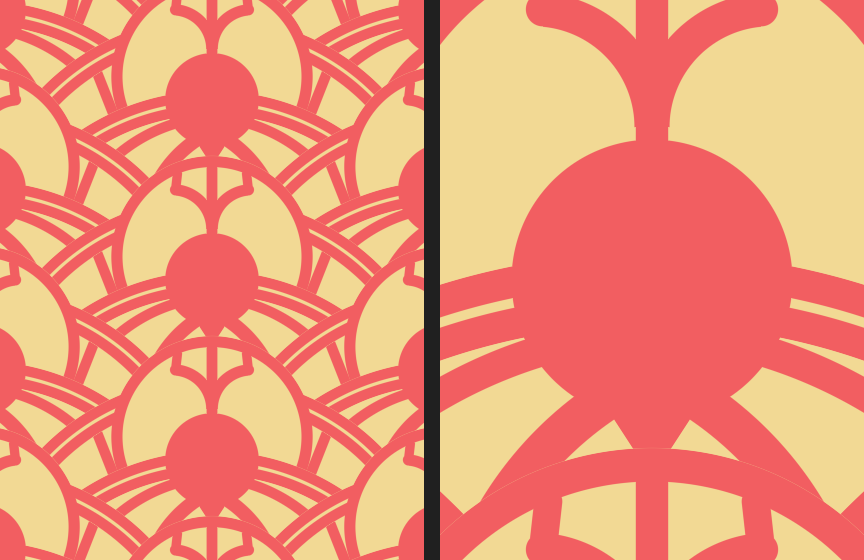
Left, the full canvas; right, a detail of the centre.
Reproduce this pattern procedurally as a WebGL 2 fragment shader.

```glsl
#version 300 es
precision highp float;

uniform vec2 u_resolution;
out vec4 outColor;

const vec3 RED = vec3(0.95, 0.37, 0.38);
const vec3 CREAM = vec3(0.95, 0.85, 0.58);

// Lengths are in units of one vertical repeat, measured from the disc centre.
const float ROWS = 3.11;             // repeats over the canvas height
const float COLUMN_STEP = 1.2935;    // distance to the half-dropped column
const float DISC_RADIUS = 0.26;
const float DOME_Y = 0.13;
const float DOME_OUTER = 0.559;
const float DOME_INNER = 0.497;
const float BAND_RADIUS = 1.255;
const float BAND_HALF = 0.067;
const float GROOVE_HALF = 0.009;
const float OUTER_BAND_Y = -0.858;
const float INNER_BAND_Y = -1.271;
const float STEM_HALF = 0.030;
const float STEM_FLARE = 0.65;
const float FLARE_Y = -0.32;
const vec2 CURL_CENTRE = vec2(0.219, 0.283);
const float CURL_RADIUS = 0.218;
const float CURL_HALF = 0.0315;
const vec2 CURL_TIP = vec2(0.202, 0.501);
const vec2 CURL_JOINT = vec2(0.192, 0.590);
const float JOINT_HALF = 0.026;
const vec2 SPOKE_TOP = vec2(0.648, 0.176);
const vec2 SPOKE_FOOT = vec2(0.534, -0.113);
const float SPOKE_HALF = 0.029;
const vec2 RIB_1_CENTRE = vec2(-0.053, -0.984);
const float RIB_1_RADIUS = 0.891;
const float RIB_1_HALF = 0.029;
const vec2 RIB_2_CENTRE = vec2(-0.275, -0.765);
const float RIB_2_RADIUS = 0.652;
const float RIB_2_HALF = 0.039;

float pixelSize;

float cover(float d) {
    return smoothstep(-0.7 * pixelSize, 0.7 * pixelSize, -d);
}

float circle(vec2 p, vec2 centre, float radius) {
    return length(p - centre) - radius;
}

float arc(vec2 p, vec2 centre, float radius, float halfWidth) {
    return abs(circle(p, centre, radius)) - halfWidth;
}

float capsule(vec2 p, vec2 a, vec2 b, float radius) {
    vec2 ab = b - a;
    float t = clamp(dot(p - a, ab) / dot(ab, ab), 0.0, 1.0);
    return length(p - a - ab * t) - radius;
}

// Red band split by a thin groove; edge is the distance to its centre line.
float bandInk(float edge) {
    return cover(abs(edge) - BAND_HALF) * (1.0 - cover(abs(edge) - GROOVE_HALF));
}

float domeInk(vec2 p, float dome) {
    vec2 q = p - CURL_CENTRE;
    float curl = max(abs(length(q) - CURL_RADIUS) - CURL_HALF,
                     max(p.x - CURL_TIP.x, -q.y));
    float d = min(DOME_INNER - DOME_OUTER - dome, p.x - STEM_HALF);
    d = min(d, min(curl, circle(p, CURL_TIP, CURL_HALF)));
    return cover(min(d, capsule(p, CURL_TIP, CURL_JOINT, JOINT_HALF)));
}

float ribInk(vec2 p) {
    float stem = p.x - STEM_HALF - STEM_FLARE * max(p.y - FLARE_Y, 0.0);
    float ribs = min(arc(p, RIB_1_CENTRE, RIB_1_RADIUS, RIB_1_HALF),
                     arc(p, RIB_2_CENTRE, RIB_2_RADIUS, RIB_2_HALF));
    return cover(min(stem, ribs));
}

// Returns the ink and the opacity of one scale.
vec2 fanScale(vec2 p) {
    p.x = abs(p.x);
    float outer = circle(p, vec2(0.0, OUTER_BAND_Y), BAND_RADIUS);
    float inner = circle(p, vec2(0.0, INNER_BAND_Y), BAND_RADIUS);
    float dome = circle(p, vec2(0.0, DOME_Y), DOME_OUTER);

    float spoke = cover(capsule(p, SPOKE_TOP, SPOKE_FOOT, SPOKE_HALF));
    spoke *= 1.0 - cover(abs(outer) - BAND_HALF);
    float ink = max(bandInk(outer), spoke);
    ink = mix(ink, domeInk(p, dome), cover(dome));
    ink = mix(ink, ribInk(p), cover(inner));
    ink = mix(ink, bandInk(inner), cover(abs(inner) - BAND_HALF));
    ink = max(ink, cover(length(p) - DISC_RADIUS));
    return vec2(ink, cover(min(outer - BAND_HALF, dome)));
}

void main() {
    vec2 p = (gl_FragCoord.xy - 0.5 * u_resolution) * ROWS / u_resolution.y;
    pixelSize = ROWS / u_resolution.y;

    // Stack half-dropped rows downward so lower scales overlap upper ones.
    float nearestRow = floor(p.y * 2.0);
    float ink = 0.0;
    for (int i = 2; i >= -1; i--) {
        float row = nearestRow + float(i);
        float x = p.x - mod(row, 2.0) * COLUMN_STEP;
        x = mod(x + COLUMN_STEP, 2.0 * COLUMN_STEP) - COLUMN_STEP;
        vec2 fan = fanScale(vec2(x, p.y - 0.5 * row));
        ink = mix(ink, fan.x, fan.y);
    }
    outColor = vec4(mix(CREAM, RED, ink), 1.0);
}
```
